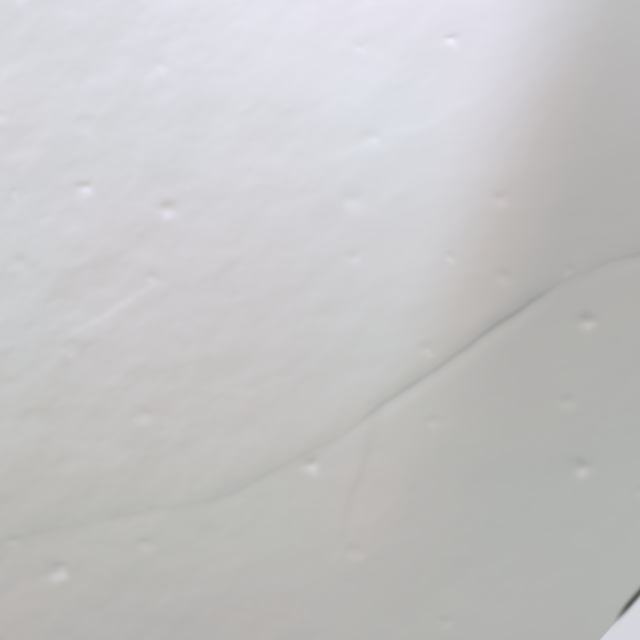
Reproduce this texture procedurally as a WebGL 1 fragment shader.

```glsl
precision highp float;
// Unevenly lit pale plaster wall with soft relief, small pits and a diagonal crack.
uniform vec2 u_resolution;

const vec3 SHADE_GREY = vec3(0.70, 0.70, 0.69);
const vec3 WARM_GREY = vec3(0.75, 0.74, 0.73);
const vec3 PALE_GREY = vec3(0.81, 0.81, 0.82);
const vec3 COOL_WHITE = vec3(0.87, 0.87, 0.90);

float hash(vec2 p) {
  vec3 q = fract(p.xyx * 0.1031);
  q += dot(q, q.yzx + 33.33);
  return fract((q.x + q.y) * q.z);
}

float noise(vec2 p) {
  vec2 i = floor(p), f = fract(p);
  vec2 s = f * f * f * (f * (f * 6.0 - 15.0) + 10.0);
  return mix(mix(hash(i), hash(i + vec2(1.0, 0.0)), s.x),
             mix(hash(i + vec2(0.0, 1.0)), hash(i + vec2(1.0)), s.x), s.y);
}

mat2 rotation(float angle) {
  float c = cos(angle), s = sin(angle);
  return mat2(c, s, -s, c);
}

float fbm(vec2 p) {
  float sum = 0.0, amplitude = 0.5;
  mat2 turn = rotation(0.5);
  for (int i = 0; i < 4; i++) {
    sum += amplitude * noise(p);
    p = turn * p * 2.03 + 17.3;
    amplitude *= 0.5;
  }
  return sum;
}

// Plaster height, stretched along a gentle upward diagonal.
float plasterHeight(vec2 p) {
  return fbm(rotation(-0.45) * p * vec2(8.0, 12.0) + 40.0);
}

// Height difference along the light direction.
float relief(vec2 p, vec2 lightStep) {
  return plasterHeight(p - lightStep) - plasterHeight(p + lightStep);
}

float bell(float x, float width) {
  return exp(-x * x / (width * width));
}

float stroke(vec2 p, vec2 a, vec2 b, float width) {
  vec2 ab = b - a;
  float t = clamp(dot(p - a, ab) / dot(ab, ab), 0.0, 1.0);
  return bell(length(p - a - ab * t), width) * (0.3 + 2.8 * t * (1.0 - t));
}

// Sparse pits, each with a shadowed upper rim and a lit lower one.
float pits(vec2 p, float cells, float chance) {
  vec2 cell = floor(p * cells);
  vec2 center = 0.3 + 0.4 * vec2(hash(cell + 3.1), hash(cell + 8.7));
  vec2 d = (fract(p * cells) - center) / cells;
  float size = mix(0.006, 0.011, hash(cell + 5.3));
  d += 0.008 * (vec2(noise(p * 60.0), noise(p * 60.0 + 9.0)) - 0.5);
  float lit = bell(length(d * vec2(0.8, 1.0)), size);
  float dark = bell(length((d - vec2(-0.3, 1.5) * size) * vec2(0.7, 1.2)), size);
  return step(hash(cell + 1.7), chance) * (0.07 * lit - 0.055 * dark);
}

// Crack line with a dark core, soft shadow above and faint light below.
float crack(vec2 p) {
  float path = 0.15 + 0.2 * p.x + 0.25 * smoothstep(0.3, 1.0, p.x);
  path += 0.022 * (fbm(vec2(p.x * 9.0, 2.0)) - 0.47);
  float d = (p.y - path) * 0.88;
  float depth = 0.25 + 0.45 * smoothstep(0.3, 0.6, p.x) + 0.5 * bell(p.x - 0.79, 0.08);
  depth *= (0.45 + 0.8 * noise(vec2(p.x * 22.0, 5.0))) * (1.0 - 0.6 * bell(p.x - 0.9, 0.035));
  return depth * (0.018 * bell(d + 0.016, 0.01) - 0.055 * bell(d, 0.0045)
                  - 0.035 * bell(d - 0.007, 0.013));
}

float wallLight(vec2 p) {
  float side = smoothstep(0.75, 1.0, p.x + 0.3 * (1.0 - p.y));
  float glow = 0.02 * bell(length(p - vec2(0.52, 1.0)), 0.3);
  float cornerFall = 0.025 * bell(length(p - vec2(0.0, 1.0)), 0.2);
  return 0.705 + 0.175 * p.y + glow - cornerFall - 0.14 * side * smoothstep(-0.1, 0.8, p.y);
}

vec3 wallColor(float light) {
  vec3 c = mix(SHADE_GREY, WARM_GREY, (min(light, 0.75) - 0.70) / 0.05);
  c = mix(c, PALE_GREY, clamp((light - 0.75) / 0.06, 0.0, 1.0));
  return mix(c, COOL_WHITE, max(light - 0.81, 0.0) / 0.06);
}

void main() {
  vec2 p = gl_FragCoord.xy / u_resolution;
  float light = wallLight(p) + 0.02 * (fbm(p * 4.0 + 7.0) - 0.47);

  // Surface relief fades toward the smoother right side.
  float roughness = mix(0.12, 0.03, smoothstep(0.1, 0.95, p.x - 0.25 * p.y + 0.15));
  light += roughness * relief(p, vec2(-0.002, 0.005));
  light += pits(p, 5.0, 0.4) + 0.4 * pits(p + 0.37, 9.0, 0.3);

  // Pale trowel creases and a dark side branch.
  vec2 q = p + 0.014 * (vec2(noise(p * 18.0), noise(p * 18.0 + 30.0)) - 0.5);
  light += 0.016 * stroke(q, vec2(0.37, 0.70), vec2(0.76, 0.845), 0.009);
  light += 0.022 * stroke(q, vec2(0.11, 0.48), vec2(0.26, 0.56), 0.005);
  light -= 0.018 * stroke(q, vec2(0.53, 0.16), vec2(0.60, 0.38), 0.008);
  light += crack(p);

  // Faint pink and green mottling, cooler light toward the top.
  vec3 color = wallColor(light);
  color += vec3(0.012, -0.008, -0.004) * (noise(p * 5.0 + 12.0) - 0.5);
  color.b += 0.012 * smoothstep(0.5, 1.0, p.y) * smoothstep(0.6, 0.9, p.x);

  // Bright trim behind a dark gap in the lower right corner.
  float edge = dot(p - vec2(0.9375, 0.0), vec2(0.746, -0.666));
  float gap = bell(edge + 0.003, 0.005) * smoothstep(0.955, 0.985, p.x);
  color = mix(color, vec3(0.84, 0.84, 0.87), smoothstep(-0.002, 0.002, edge));
  color = mix(color, vec3(0.25, 0.25, 0.24), 0.8 * gap);
  gl_FragColor = vec4(color, 1.0);
}
```
